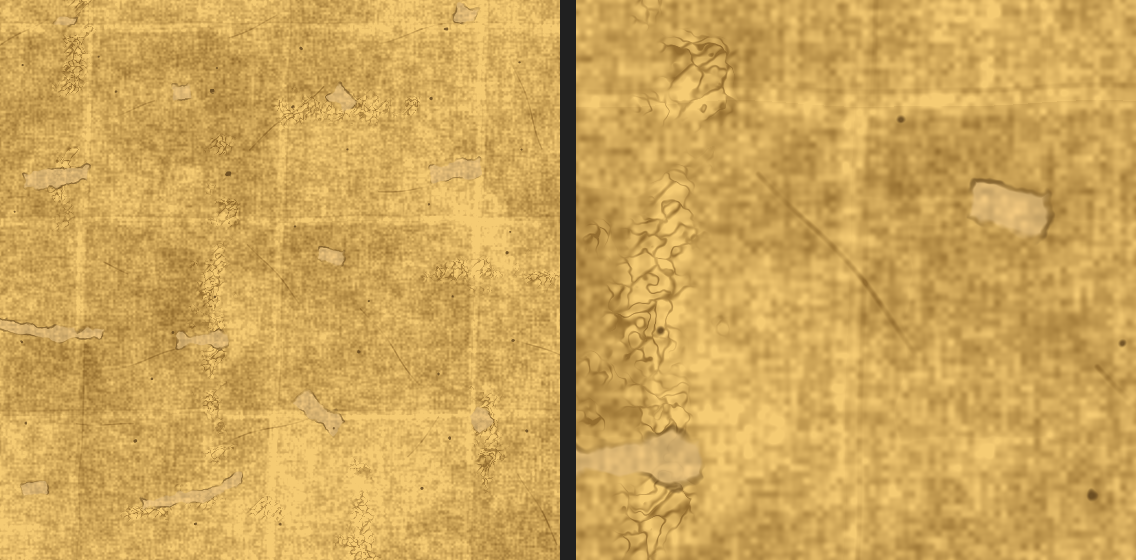
Left: the whole. Right: its middle third, enlarged.
Reproduce this texture procedurally as a WebGL 2 fragment shader.

```glsl
#version 300 es
precision highp float;
// Aged gold leaf: overlapping square sheets with worn seams, flakes, bare strips and scratches.
uniform vec2 u_resolution;
out vec4 outColor;

const vec3 DARK_GOLD = vec3(0.66, 0.505, 0.24);
const vec3 BRIGHT_GOLD = vec3(0.93, 0.765, 0.43);
const vec3 BARE_GROUND = vec3(0.87, 0.72, 0.46);
const vec3 SPECK_COLOR = vec3(0.36, 0.25, 0.10);
const vec2 SHEET_SIZE = vec2(0.352, 0.345);
const vec2 SHEET_ORIGIN = vec2(0.13, 0.26);
const float SHEET_TILT = 0.03;
const float BASE_TONE = 0.62;
const float MOTTLE = 0.9;
const float GRAIN = 0.9;
const float WEAVE = 0.33;
const float SEAM_LIGHT = 0.45;
const float SPECK_GRID = 7.0;
const int OVERLAPS = 16;
const int RIDGES = 9;
const int STRIPS = 13;
const int SCRATCHES = 18;

float hash(vec2 p) {
  vec3 q = fract(p.xyx * 0.1031);
  q += dot(q, q.yzx + 33.33);
  return fract((q.x + q.y) * q.z);
}
vec2 hash2(vec2 p) { return vec2(hash(p + 3.7), hash(p + 71.3)); }
float noise(vec2 p) {
  vec2 i = floor(p), f = fract(p);
  f = f * f * (3.0 - 2.0 * f);
  return mix(mix(hash(i), hash(i + vec2(1, 0)), f.x),
             mix(hash(i + vec2(0, 1)), hash(i + vec2(1, 1)), f.x), f.y);
}
float fbm(vec2 p) {
  float sum = 0.0, amp = 0.533;
  for (int i = 0; i < 4; i++, amp *= 0.5) {
    sum += amp * noise(p);
    p = mat2(1.6, 1.2, -1.2, 1.6) * p + 17.0;
  }
  return sum;
}
// Cellular noise: gap between the two nearest points, zero on cell borders
float cellGap(vec2 p) {
  float near = 9.0, next = 9.0;
  for (int k = 0; k < 9; k++) {
    vec2 cell = floor(p) + vec2(k % 3 - 1, k / 3 - 1);
    float d = length(cell + hash2(cell) - p);
    next = min(next, max(near, d));
    near = min(near, d);
  }
  return next - near;
}
float boxDistance(vec2 p, vec2 halfSize) {
  vec2 d = abs(p) - halfSize;
  return length(max(d, 0.0)) + min(max(d.x, d.y), 0.0);
}
// Offset from the evenly scattered position of item i, turned by an angle
vec2 place(vec2 p, int i, float seed, float a) {
  p -= fract(vec2(0.7549, 0.5698) * float(i) + hash2(vec2(seed, 5.0)));
  return mat2(cos(a), -sin(a), sin(a), cos(a)) * p;
}
// Sheet tone plus bright, unevenly worn overlaps along the seams
float sheetTone(vec2 p) {
  vec2 wobble = vec2(noise(p * vec2(9, 14)), noise(p * vec2(14, 9) + 40.0)) - 0.5;
  vec2 g = (p - vec2(SHEET_TILT * p.y, 0.0) - SHEET_ORIGIN + wobble * 0.006) / SHEET_SIZE;
  vec2 s = (g - round(g)) * SHEET_SIZE;
  vec2 strip = 1.0 - smoothstep(0.004, 0.010, abs(s));
  vec2 wear = vec2(noise(p * vec2(40, 9) + 11.0), noise(p * vec2(9, 40) + 23.0));
  vec2 crease = 1.0 - smoothstep(0.0005, 0.0025, abs(s - 0.009));
  return (hash(floor(g) + 13.0) - 0.5) * 0.28 - 0.25 * dot(crease, 1.0 - wear)
    + SEAM_LIGHT * max(strip.x * wear.x, strip.y * wear.y);
}
// Rectangular scraps of leaf, darker or lighter, with a faint bright rim
float overlapTone(vec2 p, float rough) {
  float tone = 0.0;
  for (int i = 0; i < OVERLAPS; i++) {
    vec2 h = hash2(vec2(i, 19)), k = hash2(vec2(i, 47));
    vec2 q = place(p - vec2(SHEET_TILT * p.y, 0.0), i, 2.0, 0.0);
    float d = boxDistance(q, mix(vec2(0.025), vec2(0.14, 0.12), h)) + (rough - 0.5) * 0.016;
    tone += (k.x - 0.6) * 0.4 * (1.0 - smoothstep(-0.002, 0.003, d)) + 0.2 * k.y * exp(-abs(d) / 0.003);
  }
  return tone;
}
// Crumbling ridges along the sheet axes
float ridgeMask(vec2 p, float rough) {
  float mask = 0.0, ragged = (rough - 0.5) * 0.09 + (noise(p * 24.0) - 0.5) * 0.03;
  for (int i = 0; i < RIDGES; i++) {
    vec2 h = hash2(vec2(i, 83)), q = place(p, i, 9.0, h.x < 0.5 ? 0.0 : 1.57);
    mask = max(mask, 1.0 - smoothstep(-0.01, 0.014, boxDistance(q, vec2(mix(0.03, 0.2, h.y), 0.008)) + ragged));
  }
  return mask;
}
float stripDistance(vec2 p, float rough) {
  float nearest = 1.0;
  for (int i = 0; i < STRIPS; i++) {
    vec2 h = hash2(vec2(i, 131)), k = hash2(vec2(i, 173));
    vec2 q = place(p, i, 31.0, k.x < 0.75 ? (h.x - 0.5) * 0.5 : -0.9 + h.x * 0.4);
    q.y += (k.y - 0.5) * 2.5 * q.x * q.x;
    vec2 halfSize = vec2(mix(0.018, 0.12, h.y * h.y), mix(0.009, 0.016, k.y));
    nearest = min(nearest, boxDistance(q, halfSize) + (rough - 0.5) * 0.022);
  }
  return nearest;
}
float scratchMask(vec2 p) {
  float mask = 0.0;
  for (int i = 0; i < SCRATCHES; i++) {
    vec2 h = hash2(vec2(i, 211)), q = place(p, i, 57.0, (h.x - 0.5) * 2.6);
    float d = boxDistance(q + vec2(0.0, 0.003 * sin(q.x * 40.0 + h.y * 6.0)), vec2(mix(0.02, 0.09, h.y), 0.0));
    mask = max(mask, (1.0 - smoothstep(0.0002, 0.0024, d)) * noise(p * 45.0 + h * 9.0));
  }
  return mask;
}
float speckMask(vec2 p) {
  vec2 cell = floor(p * SPECK_GRID), h = hash2(cell + 301.0);
  vec2 q = (fract(p * SPECK_GRID) - mix(vec2(0.1), vec2(0.9), h)) / SPECK_GRID;
  float r = mix(0.0015, 0.0045, h.x * h.y) * (0.5 + noise(p * 250.0));
  return step(hash(cell + 409.0), 0.6) * (1.0 - smoothstep(r - 0.001, r + 0.0015, length(q)));
}
void main() {
  vec2 p = gl_FragCoord.xy / min(u_resolution.x, u_resolution.y);
  float rough = fbm(p * 38.0), fine = mix(noise(p * 130.0 + 60.0), noise(p * 255.0), 0.65);
  float weave = noise(p * vec2(45, 250)) + noise(p * vec2(250, 35) + 90.0) - 1.0;
  float tone = BASE_TONE + sheetTone(p) + overlapTone(p, rough) + MOTTLE * (fbm(p * 7.0 + 5.0) - 0.5);
  tone += 0.6 * (rough - 0.5) + GRAIN * (fine - 0.5) + WEAVE * weave - 0.7 * scratchMask(p);
  // Flakes, bright inside and dark at their cracks
  float gap = cellGap(p * 80.0 + 4.0 * rough);
  tone += ridgeMask(p, rough) * mix(-0.5, 0.4, smoothstep(0.0, 0.3, gap));
  vec3 color = mix(DARK_GOLD, BRIGHT_GOLD, clamp(tone, -0.3, 1.12));
  // Bare strips with a broken dark outline
  float d = stripDistance(p, rough), outline = 1.0 - smoothstep(0.0004, 0.0026, abs(d - 0.001));
  vec3 ground = BARE_GROUND * (0.86 + 0.18 * fine + 0.1 * weave + 0.08 * rough);
  color = mix(color, ground, 0.9 * (1.0 - smoothstep(-0.0015, 0.0015, d)));
  color = mix(color, SPECK_COLOR, 0.55 * outline * smoothstep(0.3, 0.75, noise(p * 55.0 + 8.0)));
  outColor = vec4(mix(color, SPECK_COLOR, 0.8 * speckMask(p)), 1.0);
}
```
